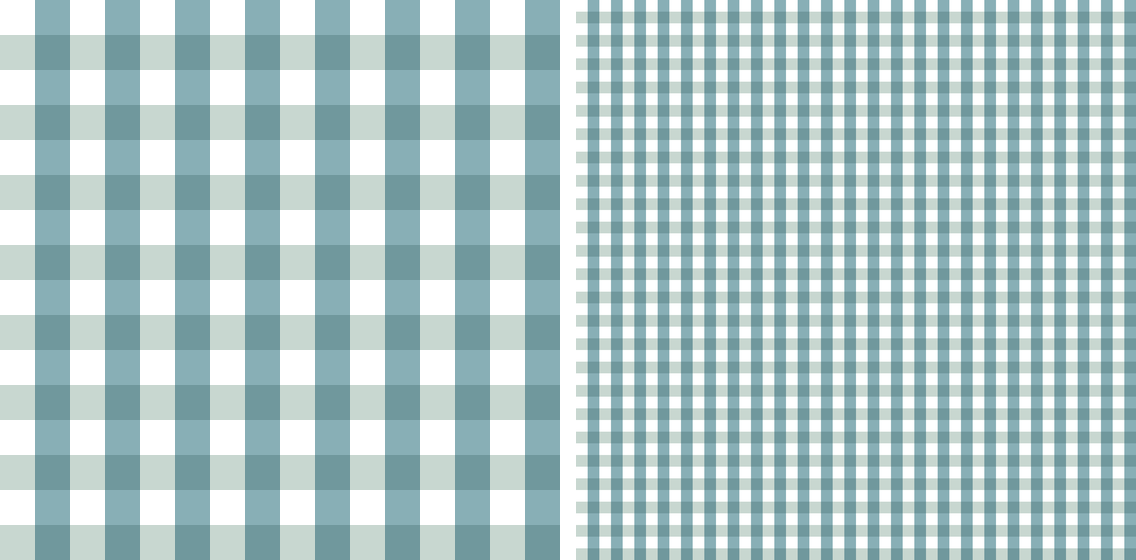
Left, the tile; right, the same tile 3 across and 3 down.
A three.js fragment shader for this pattern:

```glsl
// Gingham check: blue vertical bands crossing sage horizontal bands on white.
#define REPEATS 8.0
#define BAND_WIDTH 0.5
#define COLUMN_CENTER 0.75
#define ROW_CENTER 0.25
#define GROUND vec3(1.0, 1.0, 1.0)
#define COLUMN_BLUE vec3(0.535, 0.686, 0.714)
#define ROW_SAGE vec3(0.784, 0.843, 0.816)
#define CROSSING_TEAL vec3(0.441, 0.596, 0.616)

varying vec2 vUv;

// Smoothed coverage of a periodic band, one per unit of t
float bandCoverage(float t, float center, float pixel) {
  float fromCenter = abs(fract(t - center + 0.5) - 0.5);
  return clamp((0.5 * BAND_WIDTH - fromCenter) / pixel + 0.5, 0.0, 1.0);
}

void main() {
  vec2 cell = vUv * REPEATS;
  vec2 pixel = max(fwidth(cell), vec2(1e-5));

  float column = bandCoverage(cell.x, COLUMN_CENTER, pixel.x);
  float row = bandCoverage(cell.y, ROW_CENTER, pixel.y);

  // Blend across the rows, inside and outside the columns
  vec3 openColor = mix(GROUND, ROW_SAGE, row);
  vec3 columnColor = mix(COLUMN_BLUE, CROSSING_TEAL, row);
  gl_FragColor = vec4(mix(openColor, columnColor, column), 1.0);
}
```
